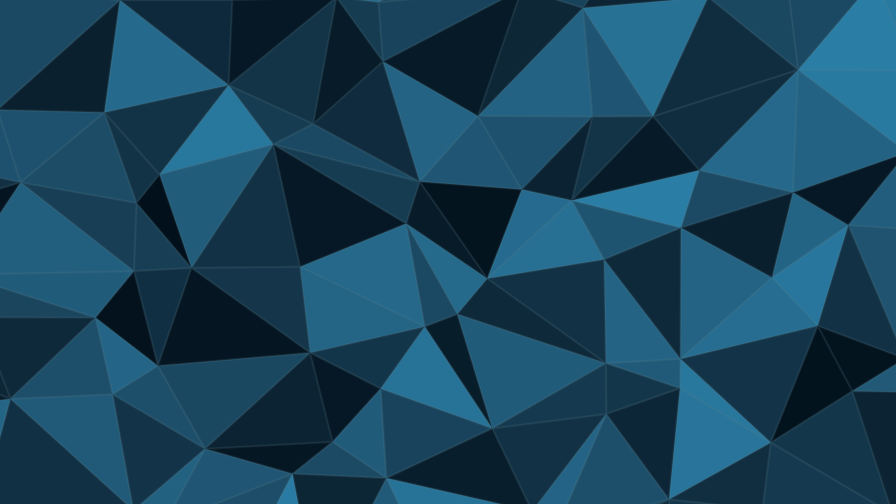
Reproduce this background procedurally as a WebGL 2 fragment shader.

```glsl
#version 300 es
precision highp float;
// Low-poly mosaic of flat blue triangles with faint pale seams.
// A jittered grid is split into triangles along the better diagonal of each
// quad; every triangle takes one tone from a dark-to-bright blue ramp.

uniform vec2 u_resolution;
out vec4 fragColor;

const vec2 GRID = vec2(5.1, 6.1);   // cells per canvas height

vec2 hash2(vec2 p) {
    vec3 q = fract(p.xyx * vec3(0.1031, 0.1030, 0.0973));
    q += dot(q, q.yzx + 33.33);
    return fract((q.xx + q.yz) * q.zy);
}

float cross2(vec2 a, vec2 b) {
    return a.x * b.y - a.y * b.x;
}

// Grid corner, displaced by less than half a cell so quads never tangle.
vec2 vertex(vec2 corner) {
    return (corner + 0.84 * (hash2(corner + 47.0) - 0.5)) / GRID;
}

// Signed distance to the line a-b, positive on its left.
float edgeDistance(vec2 p, vec2 a, vec2 b) {
    return cross2(normalize(b - a), p - a);
}

float triangleDistance(vec2 p, vec2 a, vec2 b, vec2 c) {
    return min(edgeDistance(p, a, b),
               min(edgeDistance(p, b, c), edgeDistance(p, c, a)));
}

// Evenly spread tones, loosened by a hash so no order shows.
vec3 facetColor(vec2 cell, float half_) {
    float spread = dot(cell, vec2(0.7549, 0.5698)) + 0.31 * half_;
    float tone = fract(spread + 0.45 * hash2(cell + 91.0 + 17.0 * half_).x);
    tone = pow(tone, 1.15);
    vec3 blue = mix(vec3(0.005, 0.06, 0.10), vec3(0.165, 0.50, 0.66), tone);
    blue.r += 0.08 * tone * (1.0 - tone);
    return blue;
}

void main() {
    vec2 p = gl_FragCoord.xy / u_resolution.y;
    float pixel = 1.0 / u_resolution.y;
    vec2 home = floor(p * GRID);

    vec3 colorSum = vec3(0.0);
    float weightSum = 0.0;
    float inside = 0.0;             // distance to the nearest seam

    for (int y = -1; y <= 1; y++) {
        for (int x = -1; x <= 1; x++) {
            vec2 cell = home + vec2(x, y);
            vec2 a = vertex(cell);
            vec2 b = vertex(cell + vec2(1.0, 0.0));
            vec2 c = vertex(cell + vec2(1.0, 1.0));
            vec2 d = vertex(cell + vec2(0.0, 1.0));

            // Delaunay rule: split a-c if the angles at b and d sum below pi.
            float sineSum = cross2(c - b, a - b) * dot(a - d, c - d)
                          + dot(c - b, a - b) * cross2(a - d, c - d);
            bool splitAC = sineSum > 0.0;
            vec2 dist = splitAC
                ? vec2(triangleDistance(p, a, b, c), triangleDistance(p, a, c, d))
                : vec2(triangleDistance(p, a, b, d), triangleDistance(p, b, c, d));

            // Blend facets by their smooth coverage of this pixel.
            vec2 cover = clamp(0.5 + dist / pixel, 0.0, 1.0);
            colorSum += cover.x * facetColor(cell, 0.0)
                      + cover.y * facetColor(cell, 1.0);
            weightSum += cover.x + cover.y;
            inside = max(inside, max(dist.x, dist.y));
        }
    }

    // Thin pale seams.
    vec3 color = colorSum / max(weightSum, 0.001);
    float seam = 1.0 - smoothstep(0.0, max(0.0035, pixel), inside);
    color = mix(color, vec3(0.36, 0.50, 0.54), 0.22 * seam);
    fragColor = vec4(color, 1.0);
}
```
